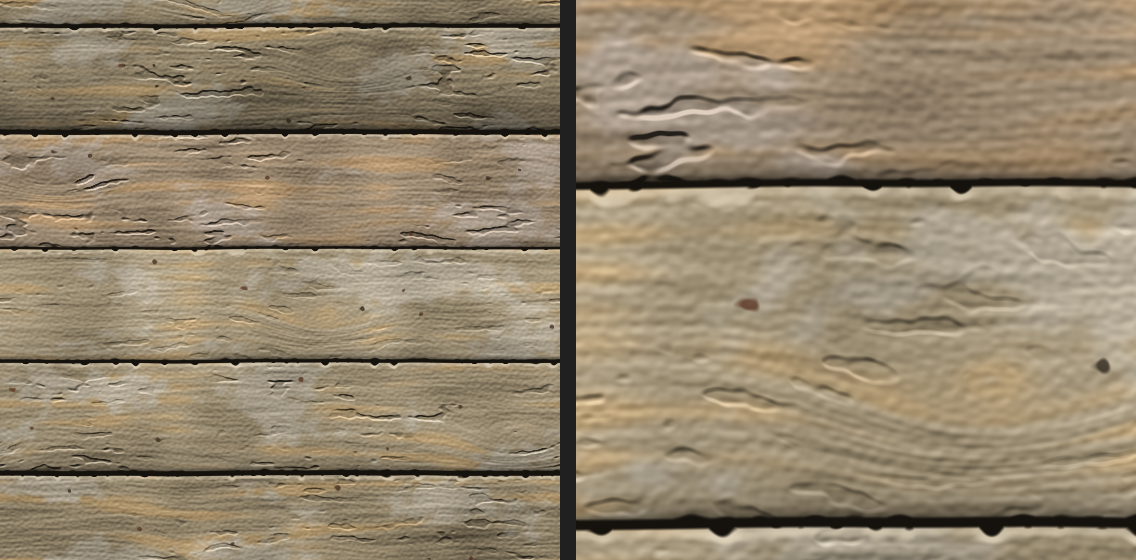
Left, the full canvas; right, a detail of the centre.
A WebGL 2 fragment shader for this texture:

```glsl
#version 300 es
precision highp float;
// Weathered horizontal timber planks with grain, splits, knots and dark gaps; tiles both ways.
uniform vec2 u_resolution;
out vec4 fragColor;

const vec3 DEEP = vec3(0.15, 0.13, 0.095);
const vec3 TAN = vec3(0.585, 0.53, 0.425);
const vec3 PALE = vec3(0.90, 0.85, 0.75);
const vec3 RUST = vec3(0.36, 0.20, 0.12);

// Seam heights, gap half widths and the character of each plank, bottom to top
const float SEAM[7] = float[7](-0.046, 0.155, 0.355, 0.557, 0.764, 0.954, 1.155);
const float GAP[5] = float[5](0.0034, 0.0044, 0.0030, 0.0022, 0.0042);
const float BRIGHTNESS[5] = float[5](-0.05, 0.01, 0.07, 0.00, -0.05);
const float ROUGHNESS[5] = float[5](0.55, 0.85, 0.45, 0.95, 0.95);
const float GLOOM[5] = float[5](0.12, 0.18, 0.14, 0.12, 0.38);
const vec2 KNOT[5] = vec2[5](vec2(0.40, 0.06), vec2(0.92, 0.075), vec2(0.58, 0.085),
                             vec2(0.095, 0.148), vec2(0.62, 0.135));

float hash(vec2 p) {
  vec3 q = fract(p.xyx * 0.1031);
  q += dot(q, q.yzx + 33.33);
  return fract((q.x + q.y) * q.z);
}

float cornerSlope(vec2 cell, vec2 offset, float period) {
  float angle = 6.2832 * hash(vec2(mod(cell.x, period), cell.y) + 17.0);
  return dot(vec2(cos(angle), sin(angle)), offset);
}

// Gradient noise over the canvas; scale.x is whole, so it wraps across
float noise(vec2 p, vec2 scale, float seed) {
  p = p * scale + vec2(0.0, seed * 71.0);
  vec2 i = floor(p), f = fract(p), e = vec2(1.0, 0.0);
  vec2 w = f * f * f * (f * (f * 6.0 - 15.0) + 10.0);
  float low = mix(cornerSlope(i, f, scale.x), cornerSlope(i + e.xy, f - e.xy, scale.x), w.x);
  float high = mix(cornerSlope(i + e.yx, f - e.yx, scale.x),
                   cornerSlope(i + e.xx, f - e.xx, scale.x), w.x);
  return 1.5 * mix(low, high, w.y);
}

vec2 wrapOffset(vec2 p, vec2 centre) {
  vec2 d = p - centre;
  return vec2(d.x - round(d.x), d.y);
}

// Bends the fibres into rings around the knot
vec2 grainSpace(vec2 p, vec2 knot, float seed) {
  vec2 d = wrapOffset(p, knot);
  float pull = exp(-dot(d * vec2(13.0, 24.0), d * vec2(13.0, 24.0)));
  float across = mix(p.y, knot.y + length(d * vec2(0.5, 1.0)), pull);
  return vec2(p.x, across + 0.010 * noise(p, vec2(4.0, 11.0), seed));
}

float splitDepth(vec2 p, vec2 grain, float seed) {
  float cut = noise(grain, vec2(17.0, 76.0), seed + 1.0) + 0.3 * noise(p, vec2(70.0, 110.0), seed);
  float zone = smoothstep(-0.2, 0.45, noise(p, vec2(4.0, 15.0), seed + 2.0));
  return smoothstep(0.22, 0.52, cut) * zone;
}

float woodHeight(vec2 p, vec2 knot, float roughness, float seed) {
  vec2 grain = grainSpace(p, knot, seed);
  float fibre = noise(grain, vec2(12.0, 150.0), seed + 3.0);
  float ridge = noise(grain, vec2(7.0, 58.0), seed + 4.0);
  float grit = noise(p, vec2(130.0, 170.0), seed + 5.0);
  return 0.20 * fibre + 0.22 * ridge + 0.17 * grit - roughness * splitDepth(p, grain, seed);
}

// Ragged pits and nail holes scattered along a plank
float pitMask(vec2 p, float seed) {
  float ragged = 0.0035 * noise(p, vec2(110.0, 110.0), seed);
  float mask = 0.0;
  for (float n = 0.0; n < 6.0; n++) {
    vec2 key = vec2(n * 7.0 + 3.0, seed * 13.0 + 5.0);
    vec2 centre = vec2(hash(key), 0.02 + 0.16 * hash(key + 41.0));
    float radius = mix(0.002, 0.0055, hash(key + 83.0));
    float d = length(wrapOffset(p, centre) * vec2(0.8, 1.1)) + ragged;
    mask = max(mask, 1.0 - smoothstep(radius * 0.5, radius + 0.001, d));
  }
  return mask;
}

vec3 woodRamp(float tone) {
  return mix(mix(DEEP, TAN, clamp(tone * 2.0, 0.0, 1.0)), PALE, clamp(tone * 2.0 - 1.0, 0.0, 1.0));
}

vec3 plankColour(vec2 p, int id, float seed) {
  float rough = ROUGHNESS[id];
  vec2 grain = grainSpace(p, KNOT[id], seed);
  // Light falls from above, so lower walls of splits glow and upper walls go dark
  float relief = woodHeight(p, KNOT[id], rough, seed)
               - woodHeight(p + vec2(-0.0008, 0.0026), KNOT[id], rough, seed);
  float stain = noise(p, vec2(5.0, 7.0), seed + 6.0) + 0.5 * noise(p, vec2(14.0, 9.0), seed + 7.0);
  float streak = noise(grain, vec2(3.0, 42.0), seed + 8.0);
  float chalk = smoothstep(0.12, 0.50, noise(p, vec2(5.0, 10.0), seed + 9.0)
              + 0.35 * noise(p, vec2(32.0, 48.0), seed + 9.0));
  float tone = 0.52 + BRIGHTNESS[id] + 0.13 * stain + 0.11 * streak + 0.11 * chalk
             + 0.62 * relief - 0.13 * rough * splitDepth(p, grain, seed);
  vec3 colour = woodRamp(tone);
  float grey = dot(colour, vec3(0.3, 0.6, 0.1));
  colour = mix(colour, grey * vec3(1.04, 1.0, 0.92), 0.55 * chalk);
  float warmth = smoothstep(0.1, 0.6, streak + 0.5 * stain) * (1.0 - chalk);
  colour *= mix(vec3(1.0), vec3(1.05, 0.98, 0.87), warmth);
  colour *= id == 3 ? vec3(1.0, 0.97, 0.99) : vec3(1.0);
  return mix(colour, mix(DEEP, RUST, hash(vec2(seed, floor(p.x * 9.0)))), 0.75 * pitMask(p, seed));
}

void main() {
  vec2 uv = gl_FragCoord.xy / u_resolution;
  float y = uv.y + 0.0016 * noise(vec2(uv.x, 0.5), vec2(9.0, 1.0), 2.0);
  int row = 0;
  for (int k = 1; k < 6; k++) row += int(step(SEAM[k], y));
  int id = row % 5;
  float seed = float(id) * 11.0 + 1.0;
  float above = y - SEAM[row], below = SEAM[row + 1] - y;
  vec2 p = vec2(uv.x, above);
  vec3 colour = plankColour(p, id, seed);

  // Chipped sunlit lip on top, shade toward the underside, then the open gap
  float chips = noise(p, vec2(56.0, 45.0), seed + 10.0);
  float topEdge = below - GAP[(row + 1) % 5] - 0.008 * max(chips - 0.18, 0.0);
  float lowEdge = above - GAP[id] - 0.003 * max(-chips, 0.0);
  float lip = smoothstep(-0.001, 0.0015, topEdge) * (1.0 - smoothstep(0.003, 0.008, topEdge));
  colour = mix(colour, PALE, lip * (0.52 + 0.35 * chips));
  float reach = 0.012 + 0.09 * GLOOM[id];
  colour *= 1.0 - (GLOOM[id] + 0.22 * GLOOM[id] * chips) * exp(-max(lowEdge, 0.0) / reach);
  colour *= 1.0 - 0.40 * exp(-max(lowEdge, 0.0) / 0.004);
  float open = 1.0 - smoothstep(-0.0012, 0.0012, min(topEdge, lowEdge));
  fragColor = vec4(mix(colour, DEEP * 0.55, open), 1.0);
}
```
